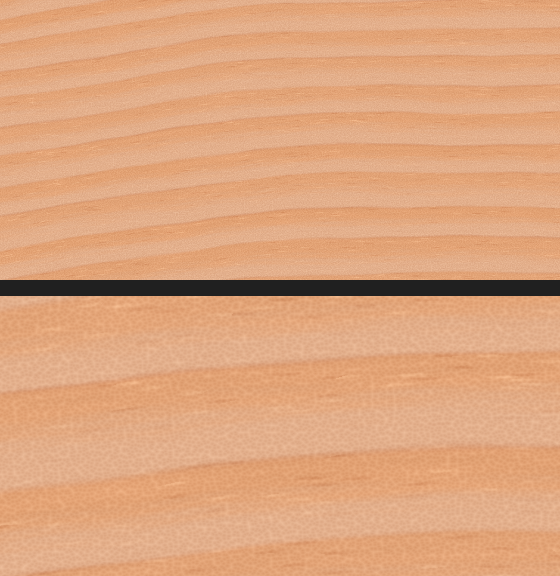
Top: the whole. Bottom: its middle third, enlarged.
Write a WebGL 2 fragment shader that draws this texture.

```glsl
#version 300 es
precision highp float;

#define PALE vec3(0.893, 0.691, 0.552)
#define AMBER vec3(0.890, 0.636, 0.454)
#define LINE_SHADE vec3(0.030, 0.042, 0.036)
#define RISE 0.085
#define KNEE_X 0.93
#define WOBBLE 0.004
#define EDGE_WIDTH 0.08
#define SPECKLE_SCALE vec2(190.0, 240.0)
#define SPECKLE_AMOUNT 0.080
#define STREAK_SCALE vec2(5.0, 75.0)
#define FIBRE_SCALE vec2(15.0, 130.0)
#define FIBRE_AMOUNT 0.055

uniform vec2 u_resolution;
out vec4 fragColor;

vec2 hash2(vec2 cell) {
  vec3 q = fract(cell.xyx * vec3(0.1031, 0.1030, 0.0973));
  q += dot(q, q.yzx + 33.33);
  return fract((q.xx + q.yz) * q.zy);
}

// Cellular noise: x = distance to nearest point, y = random value of that point
vec2 cellular(vec2 p) {
  vec2 base = floor(p);
  vec2 nearest = vec2(9.0, 0.0);
  for (int j = -1; j <= 1; j++) {
    for (int i = -1; i <= 1; i++) {
      vec2 cell = base + vec2(i, j);
      float d = length(cell + hash2(cell) - p);
      if (d < nearest.x) nearest = vec2(d, hash2(cell + 71.0).x);
    }
  }
  return nearest;
}

// Height offset of the growth rings: climbs from the left, then levels off
float ringBend(vec2 p) {
  float r = KNEE_X - p.x;
  float softness = mix(0.02, 0.11, p.y);
  float climb = -RISE * (r + sqrt(r * r + softness));
  float waves = sin(4.5 * p.x + 5.0 * p.y) + 0.7 * sin(9.0 * p.x - 7.0 * p.y)
              + 0.25 * sin(23.0 * p.x + 11.0 * p.y);
  return climb + 0.014 + WOBBLE * waves;
}

void main() {
  vec2 p = gl_FragCoord.xy / u_resolution.y;
  vec2 wood = vec2(p.x, p.y - ringBend(p));

  // Grain layers, stretched along the rings
  float speckle = cellular(p * SPECKLE_SCALE).x - 0.45;
  float streak = cellular(wood * STREAK_SCALE).x - 0.45;
  vec2 fibre = cellular(wood * FIBRE_SCALE + 37.0);

  // Ring coordinate: rings widen toward the bottom
  float t = 0.85 + 8.0 * wood.y + 1.2 * wood.y * wood.y;
  t += 0.05 * sin(wood.y * 31.0) + 0.03 * streak;
  float f = fract(t);
  float edge = EDGE_WIDTH + fwidth(t) * 0.5;

  // Soft lower side, crisp upper side
  float strength = mix(0.84, 1.0, hash2(vec2(floor(t), 5.0)).x);
  float late = smoothstep(0.18, 0.72, f + 0.22 * streak);
  late *= (1.0 - smoothstep(1.0 - edge, 1.0, f)) * strength;
  vec3 color = mix(PALE, AMBER, late);

  // Thin dark line closing each ring
  float lineOffset = (f - 1.0 + edge * 0.55) / (edge * 0.45);
  float lineFade = 0.65 + 0.35 * sin(3.0 * p.x + 2.4 * floor(t));
  color -= LINE_SHADE * exp(-lineOffset * lineOffset) * lineFade;

  // Short fibres, a few light and a few dark
  float fleck = smoothstep(0.42, 0.05, fibre.x);
  float tone = step(0.88, fibre.y) - step(fibre.y, 0.14);
  color += FIBRE_AMOUNT * fleck * tone * (0.3 + 0.7 * late) * vec3(0.7, 1.0, 1.0);

  // Fine surface grain
  color += SPECKLE_AMOUNT * speckle * vec3(0.75, 1.0, 1.05);
  color += 0.02 * streak * (0.4 + late);

  fragColor = vec4(clamp(color, 0.0, 1.0), 1.0);
}
```
